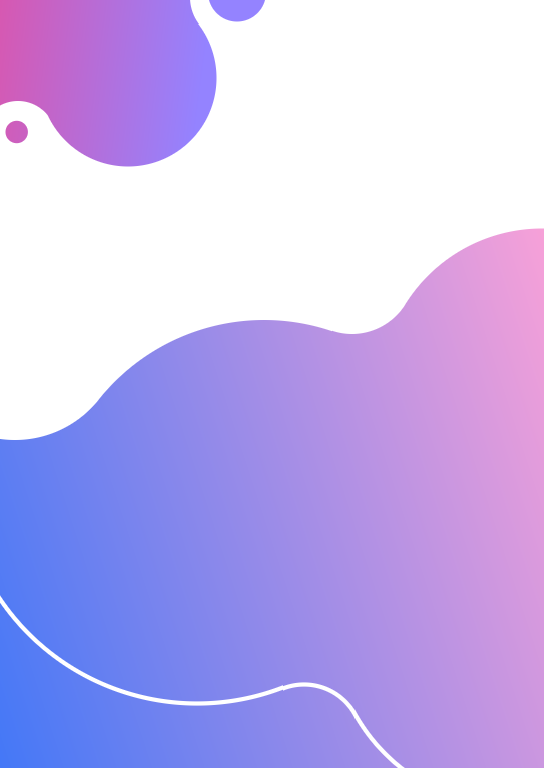
Give the GLSL for this background, as a Shadertoy shader.

```glsl
// Poster background: a gradient wave, a thin white contour and a liquid corner blob.

// All lengths are fractions of the canvas, on a grid UNITS tall.
const float UNITS = 768.0;
const float LINE_HALF_WIDTH = 2.1;

// Circles as (centre x, centre y, radius); curve arcs alternate valley, hill.
const vec3 WAVE[4] = vec3[4](
    vec3(15.0, 435.0, 107.0), vec3(264.0, 236.5, 211.5),
    vec3(352.0, 497.0, 63.0), vec3(542.0, 378.5, 161.0));
const vec3 CONTOUR[4] = vec3[4](
    vec3(197.0, 302.5, 238.0), vec3(304.0, 25.5, 58.0),
    vec3(514.0, 143.0, 182.0), vec3(700.0, -240.0, 244.0));
const vec3 BLOB = vec3(128.0, 690.0, 88.5);
const vec3 LEFT_NECK = vec3(18.0, 629.0, 38.0);
const vec3 RIGHT_NECK = vec3(234.0, 770.7, 44.0);
const vec3 DROPLET = vec3(237.0, 775.5, 29.0);
const vec3 DOT = vec3(16.7, 636.0, 11.2);

const vec3 WHITE = vec3(1.0);
const vec3 WAVE_BLUE = vec3(0.265, 0.470, 0.968);
const vec3 WAVE_PINK = vec3(0.965, 0.630, 0.848);
const vec3 BLOB_PINK = vec3(0.842, 0.345, 0.695);
const vec3 BLOB_VIOLET = vec3(0.580, 0.512, 1.0);

// Gradient axes and the distance each one spans.
const vec2 WAVE_AXIS = vec2(0.95, 0.31);
const float WAVE_SPAN = 682.0;
const vec2 BLOB_AXIS = vec2(0.99, -0.13);
const float BLOB_SPAN = 210.0;

float circle(vec2 p, vec3 c) {
    return length(p - c.xy) - c.z;
}

// Signed distance to one half arc: side is +1 for a hill, -1 for a valley.
float halfArc(vec2 p, vec3 c, float side) {
    vec2 q = p - c.xy;
    q.y = side * max(side * q.y, 0.0);
    return side * (length(q) - c.z);
}

// Smooth curve of tangent arcs, negative below it.
float arcChain(vec2 p, vec3 arcs[4]) {
    float side = -1.0;
    float d = halfArc(p, arcs[0], side);
    for (int i = 1; i < 4; i++) {
        vec3 a = arcs[i - 1];
        vec3 b = arcs[i];
        float joint = mix(a.x, b.x, a.z / (a.z + b.z));
        side = -side;
        if (p.x > joint) d = halfArc(p, b, side);
    }
    return d;
}

// Distance to the line from a to b, negative on its left.
float halfPlane(vec2 p, vec2 a, vec2 b) {
    vec2 along = normalize(b - a);
    return dot(p - a, vec2(along.y, -along.x));
}

// Round blob joined to the corner by two concave necks.
float cornerBlob(vec2 p) {
    float corner = max(halfPlane(p, LEFT_NECK.xy, BLOB.xy),
                       halfPlane(p, BLOB.xy, RIGHT_NECK.xy));
    float necks = max(-circle(p, LEFT_NECK), -circle(p, RIGHT_NECK));
    return min(circle(p, BLOB), max(corner, necks));
}

float coverage(float d, float pixel) {
    return clamp(0.5 - d / pixel, 0.0, 1.0);
}

void mainImage(out vec4 fragColor, in vec2 fragCoord) {
    float pixel = UNITS / iResolution.y;
    vec2 p = fragCoord * pixel;

    // Gradients
    float waveMix = clamp(dot(p, WAVE_AXIS) / WAVE_SPAN, 0.0, 1.0);
    vec3 waveColor = mix(WAVE_BLUE, WAVE_PINK, waveMix);
    float blobMix = dot(p - vec2(0.0, UNITS), BLOB_AXIS) / BLOB_SPAN;
    vec3 blobColor = mix(BLOB_PINK, BLOB_VIOLET, clamp(blobMix, 0.0, 1.0));

    // Wave and its contour line
    vec3 color = mix(WHITE, waveColor, coverage(arcChain(p, WAVE), pixel));
    float line = abs(arcChain(p, CONTOUR)) - LINE_HALF_WIDTH;
    color = mix(color, WHITE, coverage(line, pixel));

    // Corner blob with its two drops
    float drops = min(circle(p, DROPLET), circle(p, DOT));
    float liquid = min(cornerBlob(p), drops);
    color = mix(color, blobColor, coverage(liquid, pixel));

    fragColor = vec4(color, 1.0);
}
```
